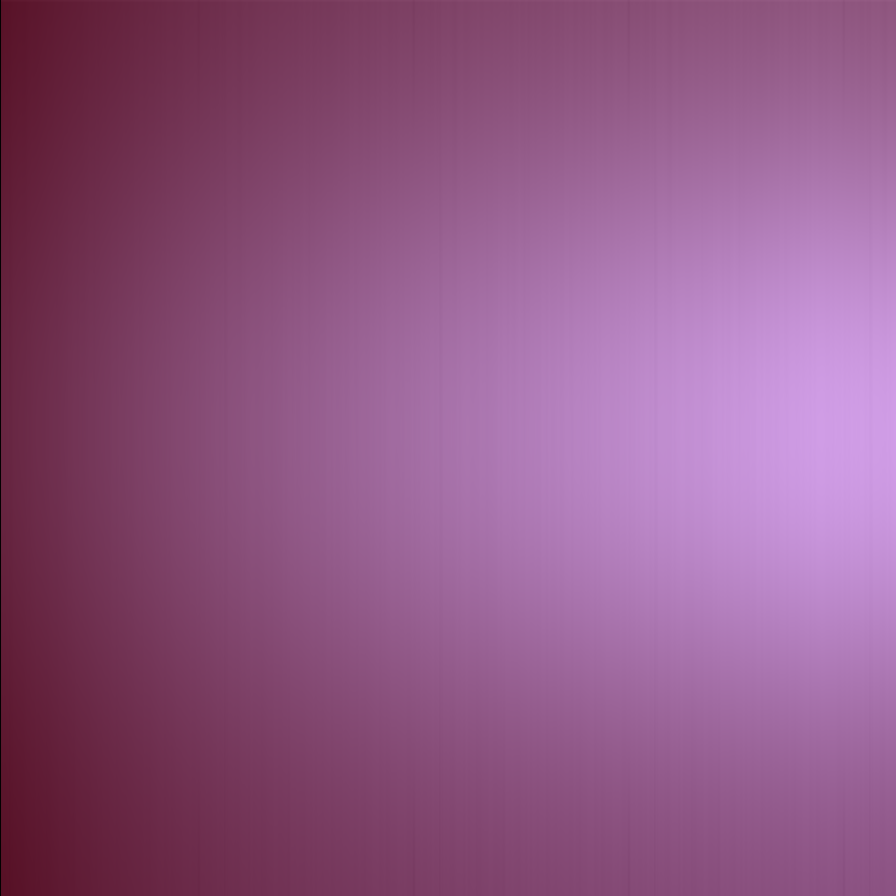
This background is drawn by a three.js fragment shader. Its source:

```glsl
varying vec2 vUv;

float hash(vec2 p) {
  vec3 q = fract(vec3(p.xyx) * 0.1031);
  q += dot(q, q.yzx + 33.33);
  return fract((q.x + q.y) * q.z);
}

float valueNoise(vec2 p) {
  vec2 cell = floor(p);
  vec2 f = fract(p);
  f = f * f * (3.0 - 2.0 * f);
  float low = mix(hash(cell), hash(cell + vec2(1.0, 0.0)), f.x);
  float high = mix(hash(cell + vec2(0.0, 1.0)), hash(cell + 1.0), f.x);
  return mix(low, high, f.y);
}

// Light level: a rise to the right times a soft horizontal band
float glow(vec2 p) {
  float rise = 0.09 + 1.27 * p.x - 0.32 * p.x * p.x;
  rise -= 0.05 * smoothstep(0.9, 1.0, p.x);
  float dy = (p.y - 0.52) / mix(0.39, 0.345, p.x);
  float band = 0.34 + 0.66 * exp(-dy * dy);
  float corner = (1.0 - band) * pow(1.0 - p.x, 5.0);
  return rise * band - 0.16 * corner;
}

// Wine red through mauve to lilac
vec3 metalColor(float t) {
  return vec3(0.36, 0.09, 0.18) + vec3(0.46, 0.60, 0.80) * t
    - vec3(0.0, 0.07, 0.07) * t * t;
}

// Dark hairline centred on x = 0
float hairline(float x, float width) {
  return 1.0 - smoothstep(0.0, width, abs(x));
}

// Brushed grain, drawn out vertically and tiled across
float brushedGrain(vec2 p) {
  float x = mod(p.x - 0.01, 0.24);
  float fine = valueNoise(vec2(x * 390.0, p.y * 2.0)) - 0.5;
  float scratch = smoothstep(0.75, 1.0, valueNoise(vec2(x * 260.0 + 90.0, p.y * 1.5)));
  float grain = 0.008 * fine - 0.006 * scratch;

  float ends = smoothstep(0.3, 0.5, abs(p.y - 0.5));
  grain -= 0.018 * ends * hairline(x - 0.212, 0.0025);
  grain -= 0.008 * hairline(x - 0.001, 0.0025);
  return grain * mix(0.4, 1.0, smoothstep(0.0, 0.65, p.x));
}

void main() {
  vec2 p = vUv;
  vec3 color = metalColor(glow(p));

  // Pink above, violet below
  color.b += 0.035 * (0.5 - p.y) * p.x;

  color += brushedGrain(p);

  // Dark left rim and faint light along the top
  color += 0.02 * smoothstep(0.997, 0.9995, p.y);
  color *= smoothstep(0.0004, 0.0018, p.x);

  gl_FragColor = vec4(clamp(color, 0.0, 1.0), 1.0);
}
```
